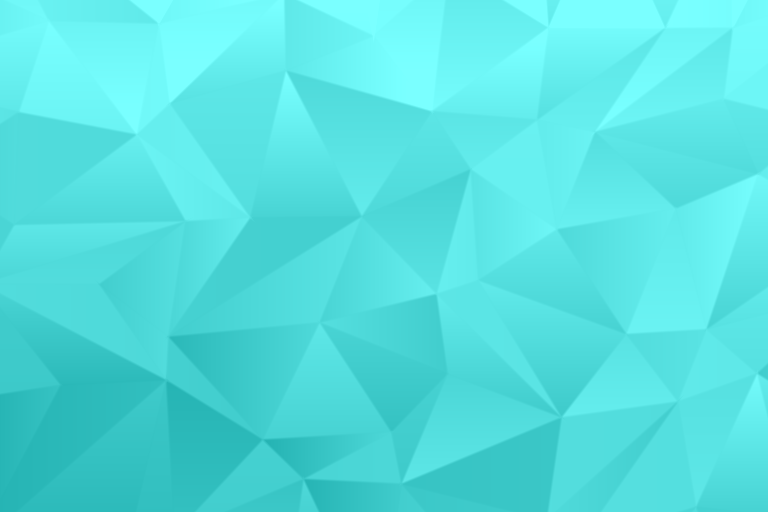
Reproduce this background procedurally as a WebGL 2 fragment shader.

```glsl
#version 300 es
precision highp float;

#define ROWS 5.0          // grid rows per canvas height
#define JITTER 0.37       // vertex displacement, in cells
#define FACET_CONTRAST 0.155
#define FACET_SLOPE 0.30  // tone change across a facet
#define EDGE_SOFT 0.016   // edge blur, in cells
#define SEAM_DEPTH 0.012
#define DARK_TEAL vec3(0.12, 0.68, 0.68)
#define LIGHT_AQUA vec3(0.48, 1.01, 1.01)

uniform vec2 u_resolution;
out vec4 fragColor;

vec2 hash2(vec2 p) {
    vec3 q = fract(p.xyx * vec3(0.1031, 0.1030, 0.0973));
    q += dot(q, q.yzx + 33.33);
    return fract((q.xx + q.yz) * q.zy);
}

float cross2(vec2 a, vec2 b) {
    return a.x * b.y - a.y * b.x;
}

// Jittered grid point; odd rows are shifted by half a cell
vec2 vertexAt(vec2 id) {
    vec2 shift = vec2(0.5 * mod(id.y, 2.0), 0.0);
    return id + shift + JITTER * (2.0 * hash2(id + 47.0) - 1.0);
}

// Signed distance to the line a-b, positive on its left
float edgeDistance(vec2 p, vec2 a, vec2 b) {
    return cross2(b - a, p - a) / length(b - a);
}

float triangleDistance(vec2 p, vec2 a, vec2 b, vec2 c) {
    return min(edgeDistance(p, a, b), min(edgeDistance(p, b, c), edgeDistance(p, c, a)));
}

// Broad lighting: bright top, dark lower left, glow on the right
float lighting(vec2 uv) {
    float tone = 0.35 + 0.09 * uv.x + 0.53 * pow(clamp(uv.y, 0.0, 1.1), 1.6);
    vec2 toShade = (uv - vec2(0.17, 0.16)) / vec2(0.22, 0.26);
    vec2 toGlow = (uv - vec2(0.87, 0.43)) / vec2(0.14, 0.18);
    return tone - 0.20 * exp(-dot(toShade, toShade)) + 0.27 * exp(-dot(toGlow, toGlow));
}

// Flat tone per facet plus a gradient along one axis
float facetTone(vec2 p, vec2 center, vec2 seed, vec2 extent) {
    vec2 pick = hash2(seed);
    vec2 slope = hash2(seed + 19.7);
    vec2 axis = slope.x < 0.5 ? vec2(1.0, 0.0) : vec2(0.0, 1.0);
    float gradient = FACET_SLOPE * (2.0 * slope.y - 0.75) * dot(p - center, axis);
    return lighting(center / extent) + FACET_CONTRAST * (2.0 * pick.x - 1.0) + gradient;
}

void main() {
    vec2 p = gl_FragCoord.xy / u_resolution.y * ROWS;
    vec2 extent = vec2(u_resolution.x / u_resolution.y, 1.0) * ROWS;
    float soft = max(EDGE_SOFT, ROWS / u_resolution.y);
    vec2 home = floor(p);
    float toneSum = 0.0;
    float weightSum = 0.0;

    for (int j = -1; j <= 1; j++) {
        for (int i = -2; i <= 2; i++) {
            vec2 id = home + vec2(i, j);
            vec2 a = vertexAt(id);
            vec2 b = vertexAt(id + vec2(1.0, 0.0));
            vec2 c = vertexAt(id + vec2(1.0, 1.0));
            vec2 d = vertexAt(id + vec2(0.0, 1.0));

            // Split along the diagonal that leaves the larger smallest facet
            float splitAC = min(cross2(b - a, c - a), cross2(c - a, d - a));
            float splitBD = min(cross2(b - a, d - a), cross2(c - b, d - b));
            bool useAC = splitAC > splitBD;

            for (int k = 0; k < 2; k++) {
                vec2 u = k == 0 ? a : (useAC ? a : b);
                vec2 v = k == 0 ? b : c;
                vec2 w = k == 0 ? (useAC ? c : d) : d;
                float dist = triangleDistance(p, u, v, w);
                float weight = smoothstep(-soft, soft, dist);
                if (weight <= 0.0) continue;
                vec2 seed = id * 2.0 + vec2(float(k) + 71.0, 113.0);
                float tone = facetTone(p, (u + v + w) / 3.0, seed, extent);
                tone -= SEAM_DEPTH * (1.0 - smoothstep(0.0, soft, abs(dist)));
                toneSum += weight * tone;
                weightSum += weight;
            }
        }
    }

    float tone = clamp(toneSum / max(weightSum, 0.001), 0.0, 1.0);
    fragColor = vec4(mix(DARK_TEAL, LIGHT_AQUA, tone), 1.0);
}
```
